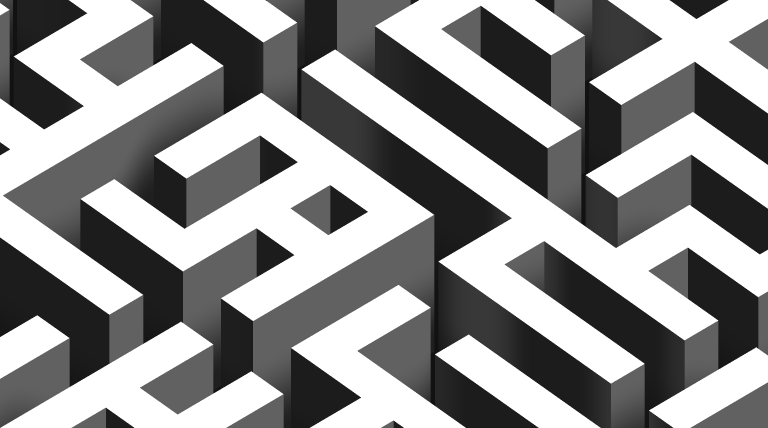
A Shadertoy shader for this pattern:

```glsl
// Isometric maze of white-topped walls with dark left and grey right faces.
// Each lattice node grows a wall toward one random neighbour; every view ray
// walks the skewed grid until it meets a wall face or sinks to the floor.

const vec2  AXIS_A = vec2(0.164, -0.116);  // down-right lattice step, canvas heights
const vec2  AXIS_B = vec2(0.172, 0.101);   // up-right lattice step
const float WALL = 0.46;                   // wall thickness as share of a step
const float WALL_HEIGHT = 0.32;            // visible drop of a wall face
const float FADE_START = 0.10;             // drop at which faces begin to darken
const float A_BIAS = 0.54;                 // share of walls running along AXIS_A
const vec2  SEED = vec2(37.0, 61.0);
const int   MAX_STEPS = 10;
const int   SAMPLES = 3;                   // antialiasing grid per axis

const vec3 TOP = vec3(1.0);
const vec3 LEFT_FACE = vec3(0.11);
const vec3 LEFT_SHEEN = vec3(0.22);
const vec3 RIGHT_FACE = vec3(0.38);
const vec3 RIGHT_SHADE = vec3(0.12);
const vec3 FLOOR_SHADE = vec3(0.075, 0.067, 0.07);

float hash(vec2 p) {
    vec3 q = fract(p.xyx * vec3(0.1031, 0.1030, 0.0973));
    q += dot(q, q.yzx + 33.33);
    return fract((q.x + q.y) * q.z);
}

vec2 gradient(vec2 cell) {
    float angle = 6.2832 * hash(cell + 11.0);
    return vec2(cos(angle), sin(angle));
}

float gradientNoise(vec2 p) {
    vec2 i = floor(p), f = p - i;
    vec2 w = f * f * (3.0 - 2.0 * f);
    vec2 e = vec2(1.0, 0.0);
    float low  = mix(dot(gradient(i), f), dot(gradient(i + e), f - e), w.x);
    float high = mix(dot(gradient(i + e.yx), f - e.yx),
                     dot(gradient(i + 1.0), f - 1.0), w.x);
    return mix(low, high, w.y);
}

// Direction a node grows in: 0 = +A, 1 = -A, 2 = +B, 3 = -B
int growth(vec2 node) {
    float h = hash(node + SEED);
    if (h < A_BIAS) return h < 0.5 * A_BIAS ? 0 : 1;
    return h < 0.5 + 0.5 * A_BIAS ? 2 : 3;
}

// Even slots hold nodes and walls, odd slots hold gaps
bool isWall(vec2 slot) {
    vec2 odd = mod(slot, 2.0);
    vec2 node = floor(slot * 0.5);
    if (odd.x + odd.y < 0.5) return true;
    if (odd.x + odd.y > 1.5) return false;
    int outward = odd.x > 0.5 ? 0 : 2;
    return growth(node) == outward || growth(node + odd) == outward + 1;
}

// Lattice coordinate where a slot begins
vec2 slotEdge(vec2 slot) {
    return floor(slot * 0.5) + WALL * mod(slot, 2.0);
}

vec3 faceColor(vec2 hit, float drop, bool rightFace) {
    float sheen = smoothstep(0.08, 0.45, gradientNoise(hit * 3.1 + 7.0));
    float start = FADE_START * (1.0 - sheen);
    float fade = smoothstep(start, start + 0.20, drop);
    if (rightFace) return mix(RIGHT_FACE, RIGHT_SHADE, fade);
    vec3 lit = mix(LEFT_FACE, LEFT_SHEEN, sheen);
    return mix(lit, FLOOR_SHADE, smoothstep(FADE_START, WALL_HEIGHT, drop));
}

vec3 maze(vec2 p) {
    mat2 toLattice = inverse(mat2(AXIS_A, AXIS_B));
    vec2 q = toLattice * p;
    vec2 dir = toLattice * vec2(0.0, 1.0);  // runs toward -A and +B
    vec2 slot = 2.0 * floor(q) + step(WALL, fract(q));
    if (isWall(slot)) return TOP;

    // Walk up-screen; the distance covered is the depth below the wall tops
    float drop = 0.0;
    bool rightFace = false;
    for (int i = 0; i < MAX_STEPS; i++) {
        vec2 reach = (slotEdge(slot + vec2(0.0, 1.0)) - q) / dir;
        rightFace = reach.x < reach.y;
        drop = min(reach.x, reach.y);
        slot += rightFace ? vec2(-1.0, 0.0) : vec2(0.0, 1.0);
        if (drop > WALL_HEIGHT) return FLOOR_SHADE;
        if (isWall(slot)) break;
    }
    return faceColor(p + vec2(0.0, drop), drop, rightFace);
}

void mainImage(out vec4 fragColor, in vec2 fragCoord) {
    vec3 sum = vec3(0.0);
    for (int y = 0; y < SAMPLES; y++) {
        for (int x = 0; x < SAMPLES; x++) {
            vec2 offset = (vec2(x, y) + 0.5) / float(SAMPLES) - 0.5;
            sum += maze((fragCoord + offset) / iResolution.y);
        }
    }
    fragColor = vec4(sum / float(SAMPLES * SAMPLES), 1.0);
}
```
